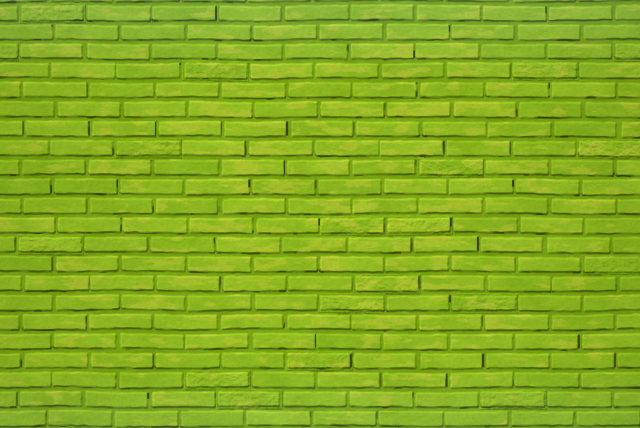
Reproduce this texture procedurally as a Shadertoy shader.

```glsl
// Lime-painted brick wall in running bond: about 22 courses of 9.7 long bricks.
// Each brick is a jittered rounded box; its height field is lit from the upper left,
// then yellow worn paint, chipped faces and dark open joints are added with noise.

const float COURSES = 22.16;   // courses over the canvas height
const float PITCH = 3.43;      // brick length plus joint, in courses

float hash(vec2 p) {
    vec3 q = fract(vec3(p.xyx) * vec3(0.1031, 0.1030, 0.0973));
    q += dot(q, q.yzx + 33.33);
    return fract((q.x + q.y) * q.z);
}

float noise(vec2 p) {
    vec2 i = floor(p), f = fract(p);
    f = f * f * (3.0 - 2.0 * f);
    return mix(mix(hash(i), hash(i + vec2(1, 0)), f.x),
               mix(hash(i + vec2(0, 1)), hash(i + vec2(1, 1)), f.x), f.y);
}

float fbm(vec2 p) {
    float sum = 0.0, amp = 0.5;
    for (int i = 0; i < 4; i++) {
        sum += amp * noise(p);
        p = p * 2.03 + 17.1;
        amp *= 0.5;
    }
    return sum / 0.9375;
}

// Signed distance to the nearest brick; also gives its id and local position
float brickDistance(vec2 p, out vec2 id, out vec2 q) {
    p.y += 0.10 * (noise(p * 0.3) - 0.5);
    float row = floor(p.y);
    float start = mix(1.08, 2.68, mod(row, 2.0)) + 0.45 * (hash(vec2(row, 7.0)) - 0.5);
    float x = (p.x - start) / PITCH;
    id = vec2(floor(x), row) + 40.0;
    q = vec2((fract(x) - 0.5) * PITCH, fract(p.y) - 0.5);
    q.x += 0.08 * (hash(id + 3.0) - 0.5);
    q.y += 0.012 * q.x * (hash(id + 5.0) - 0.5);
    vec2 halfSize = vec2(1.58 + 0.07 * hash(id + 9.0), 0.35 + 0.04 * hash(id + 11.0));
    vec2 edge = abs(q) - halfSize + 0.06;
    float d = length(max(edge, 0.0)) + min(max(edge.x, edge.y), 0.0) - 0.06;
    return d + 0.05 * (noise(p * vec2(3.0, 5.0)) - 0.5);
}

// Relief of the wall: raised bricks, grainy paint, some chipped faces
float relief(vec2 p, float soft) {
    vec2 id, q;
    float d = brickDistance(p, id, q);
    float chipped = step(0.93, hash(id + 21.0));
    float grain = fbm(p * vec2(4.0, 6.0));
    return smoothstep(soft, -soft, d) + grain * (0.30 + 0.9 * chipped);
}

void mainImage(out vec4 fragColor, in vec2 fragCoord) {
    vec2 uv = fragCoord / iResolution.xy;
    vec2 p = vec2(uv.x * 1.5, 1.0 - uv.y) * COURSES - vec2(0.0, 0.149);
    float soft = max(0.07, COURSES / iResolution.y);

    vec2 id, q;
    float d = brickDistance(p, id, q);
    float face = smoothstep(soft, -soft, d);
    float tone = hash(id + 31.0);
    float mottle = fbm(p * vec2(0.9, 1.8) + 50.0);

    // Paint on mortar and bricks
    vec3 mortar = mix(vec3(0.43, 0.58, 0.04), vec3(0.50, 0.67, 0.10), mottle);
    vec3 brick = mix(vec3(0.50, 0.67, 0.10), vec3(0.60, 0.75, 0.15),
                     clamp(0.2 + 0.4 * tone + 0.9 * (mottle - 0.4), 0.0, 1.0));
    vec3 col = mix(mortar, brick, face);

    // Yellow rubbed paint, mostly around the middle of the wall
    float middle = smoothstep(0.65, 0.1, length((uv - vec2(0.52, 0.55)) * vec2(0.9, 1.0)));
    float rub = fbm(p * vec2(1.1, 3.2) + 9.0) + 0.14 * middle + 0.10 * (tone - 0.5);
    col = mix(col, vec3(0.70, 0.75, 0.20), 0.6 * face * smoothstep(0.60, 0.78, rub));

    // Light from the upper left
    float slope = relief(p, soft) - relief(p + vec2(-0.045, -0.08), soft);
    col *= 1.0 + 0.15 * clamp(slope, 0.0, 1.0) + 0.30 * clamp(slope, -1.0, 0.0);

    // Thin shadow below each brick, broken up along its length
    float under = smoothstep(0.09, 0.0, abs(d - 0.02)) * smoothstep(0.25, 0.36, q.y);
    col *= 1.0 - 0.26 * under * smoothstep(0.25, 0.7, noise(p * vec2(1.6, 1.0) + 4.0));

    // Open joints: dark slits at some right ends and rare pits under bricks
    float slit = smoothstep(0.09, 0.02, abs(q.x - 1.66)) * smoothstep(0.42, 0.30, abs(q.y));
    slit *= smoothstep(0.45, 0.9, hash(id + 41.0)) * smoothstep(0.3, 0.6, noise(p * 3.0));
    float pit = smoothstep(0.78, 0.90, noise(p * vec2(1.5, 3.0) + 70.0));
    pit *= smoothstep(0.10, 0.0, abs(d - 0.04)) * smoothstep(0.2, 0.4, q.y);
    col = mix(col, vec3(0.17, 0.19, 0.02), clamp(0.85 * slit + 0.65 * pit, 0.0, 0.9));

    // Cooler top and foot, slightly darker sides
    float cool = smoothstep(0.78, 1.0, uv.y) + 0.6 * smoothstep(0.16, 0.0, uv.y);
    col += vec3(0.0, 0.005, 0.10) * cool;
    col *= 1.02 - 0.28 * pow(abs(uv.x - 0.5), 2.0);
    col *= 0.98 + 0.04 * noise(p * 9.0);

    fragColor = vec4(clamp(col, 0.0, 1.0), 1.0);
}
```
